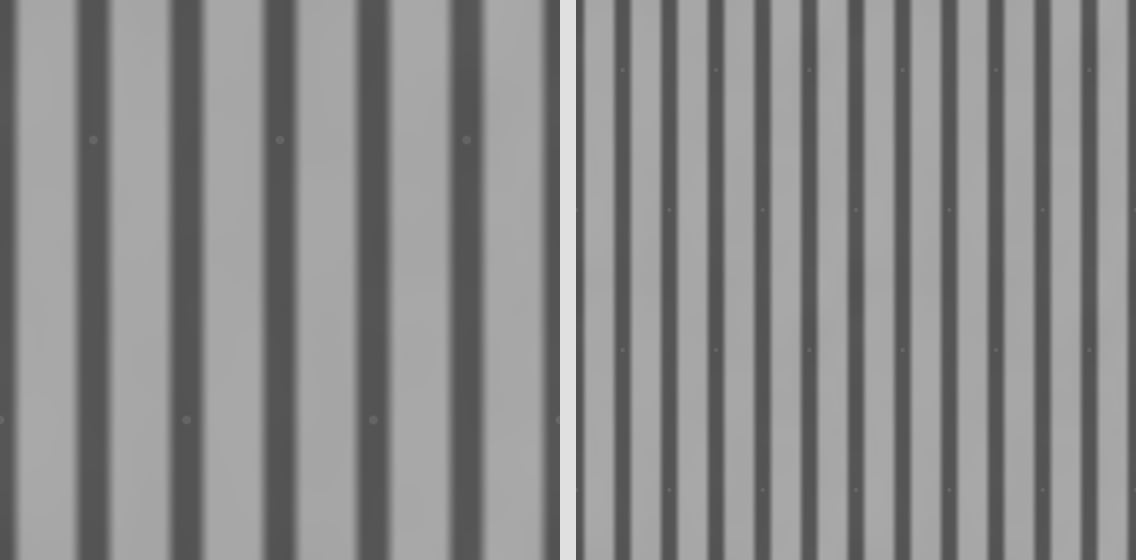
Left, the tile; right, the same tile 2 across and 2 down.
Write a WebGL 2 fragment shader that draws this texture.

```glsl
#version 300 es
precision highp float;

#define RIBS 6.0
#define GROOVE_INNER 0.09
#define GROOVE_OUTER 0.265
#define GROOVE_GRAY 0.331
#define RIB_GRAY 0.655
#define RIVET_RADIUS 0.0078
#define RIVET_GRAY 0.395
#define MOTTLE 0.022

uniform vec2 u_resolution;
out vec4 fragColor;

float hash(vec2 p) {
  vec3 q = fract(p.xyx * vec3(0.1031, 0.1030, 0.0973));
  q += dot(q, q.yzx + 33.33);
  return fract((q.x + q.y) * q.z);
}

// Value noise whose lattice wraps after "cells" steps
float wrapNoise(vec2 uv, vec2 cells) {
  vec2 p = uv * cells;
  vec2 i = floor(p);
  vec2 f = smoothstep(0.0, 1.0, p - i);
  vec2 a = mod(i, cells);
  vec2 b = mod(i + 1.0, cells);
  float low = mix(hash(a), hash(vec2(b.x, a.y)), f.x);
  float high = mix(hash(vec2(a.x, b.y)), hash(b), f.x);
  return mix(low, high, f.y);
}

// Two octaves of faint, centred staining
float staining(vec2 uv) {
  float broad = wrapNoise(uv, vec2(7.0, 5.0));
  float fine = wrapNoise(uv, vec2(15.0, 11.0));
  return mix(broad, fine, 0.35) - 0.5;
}

// Rivets sit in every groove, alternating between two heights
float rivetDistance(vec2 uv) {
  float groove = round(uv.x * RIBS);
  float height = 0.25 + 0.5 * mod(groove, 2.0);
  return length(uv - vec2(groove / RIBS, height)) - RIVET_RADIUS;
}

void main() {
  vec2 uv = gl_FragCoord.xy / u_resolution;
  float pixel = 1.0 / min(u_resolution.x, u_resolution.y);

  // Soft-sided corrugation, with a groove centred on the tile edge
  float fromGroove = abs(fract(uv.x * RIBS + 0.5) - 0.5);
  float rise = smoothstep(GROOVE_INNER, GROOVE_OUTER, fromGroove);
  float gray = mix(GROOVE_GRAY, RIB_GRAY, rise);

  // Rivet heads
  float rivet = 1.0 - smoothstep(-pixel, pixel, rivetDistance(uv));
  gray = mix(gray, RIVET_GRAY, rivet);

  // Subtle wear over the whole sheet
  gray += MOTTLE * staining(uv);
  fragColor = vec4(vec3(gray), 1.0);
}
```
